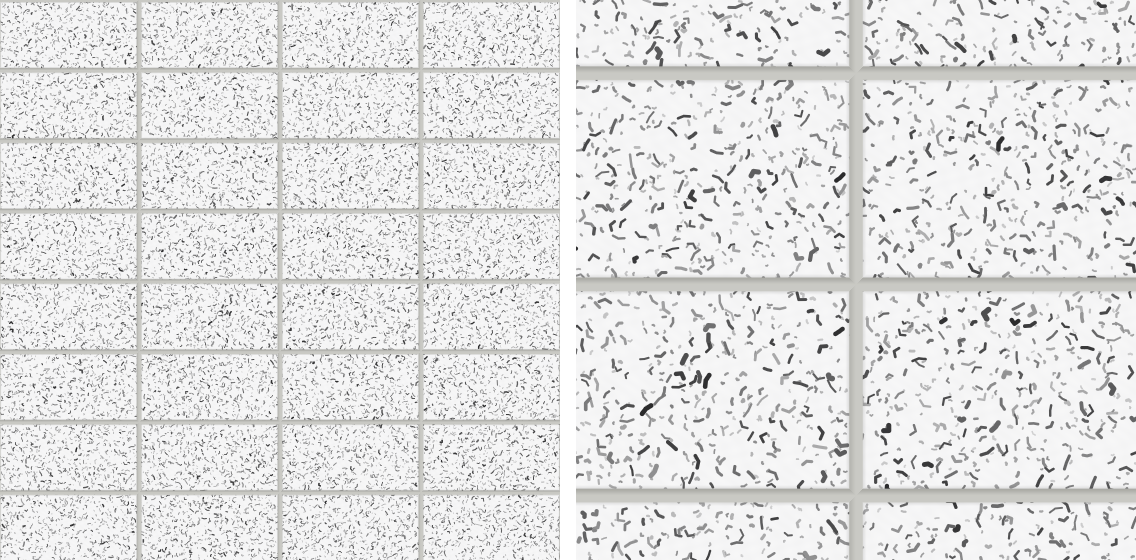
Left: the whole. Right: its middle third, enlarged.
This pattern is drawn by a WebGL 2 fragment shader. Its source:

```glsl
#version 300 es
precision highp float;
// White speckled rectangular tiles, four across and eight down, with grey grout.

uniform vec2 u_resolution;
out vec4 fragColor;

const float TAU = 6.2831853;
const vec2 TILE_PERIOD = vec2(0.2516, 0.1257);
const vec2 JOINT_ORIGIN = vec2(0.5, 0.4974);
const float JOINT_HALF = 0.0041;

const vec3 GLAZE = vec3(0.962, 0.962, 0.964);
const vec3 GROUT = vec3(0.79, 0.79, 0.768);
const vec3 GROUT_SHADE = vec3(0.66, 0.66, 0.64);
const vec3 SPECK_INK = vec3(0.12, 0.12, 0.125);

float hash(vec2 p, float seed) {
    return fract(sin(dot(p, vec2(127.1, 311.7)) + seed * 74.7) * 43758.545);
}

vec2 direction(float angle) {
    return vec2(cos(angle), sin(angle));
}

float segmentDistance(vec2 p, vec2 a, vec2 b) {
    vec2 ab = b - a;
    float t = clamp(dot(p - a, ab) / dot(ab, ab), 0.0, 1.0);
    return length(p - a - ab * t);
}

// Coverage of a shape whose signed distance is d, over one pixel
float coverage(float d, float pixel) {
    return clamp(0.5 - d / pixel, 0.0, 1.0);
}

// Scattered bent strokes, at most one per cell; lengths are in cell units
float specks(vec2 uv, float cells, float reach, float halfWidth,
             float amount, float seed, float pixel) {
    vec2 p = uv * cells;
    vec2 base = floor(p);
    float ink = 0.0;
    for (int y = -1; y <= 1; y++) {
        for (int x = -1; x <= 1; x++) {
            vec2 cell = base + vec2(x, y);
            if (hash(cell, seed) > amount) continue;
            vec2 middle = cell + vec2(hash(cell, seed + 1.0), hash(cell, seed + 2.0));
            float angle = TAU * hash(cell, seed + 3.0);
            float bend = (hash(cell, seed + 4.0) - 0.5) * 3.2;
            float arm = reach * mix(0.3, 1.0, hash(cell, seed + 5.0));
            vec2 tail = middle - direction(angle) * arm;
            vec2 head = middle + direction(angle + bend) * arm;
            float d = min(segmentDistance(p, tail, middle), segmentDistance(p, middle, head));
            // A few strokes are much heavier than the rest
            float heavy = pow(hash(cell, seed + 6.0), 8.0);
            float width = halfWidth * (0.75 + 0.5 * hash(cell, seed + 7.0) + heavy);
            float tone = mix(0.3, 0.85, hash(cell, seed + 8.0)) + 0.15 * heavy;
            ink = max(ink, tone * coverage(d - width, pixel * cells));
        }
    }
    return ink;
}

// Faint unevenness of the glaze
float glazeRipple(vec2 p) {
    return sin(p.x * 410.0 + 2.0 * sin(p.y * 230.0)) * sin(p.y * 460.0 + p.x * 170.0);
}

// Signed offset from the nearest joint centre along each axis
vec2 jointOffset(vec2 uv) {
    vec2 q = (uv - JOINT_ORIGIN) / TILE_PERIOD;
    return (fract(q + 0.5) - 0.5) * TILE_PERIOD;
}

// Grout is shaded below and to the right of each tile
vec3 groutColor(vec2 offset) {
    bool vertical = abs(offset.x) < abs(offset.y);
    float across = (vertical ? offset.x : -offset.y) / JOINT_HALF;
    float shade = 1.0 - smoothstep(-1.0, 0.1, across);
    return mix(GROUT, GROUT_SHADE, shade * (vertical ? 0.6 : 0.95));
}

void main() {
    vec2 uv = gl_FragCoord.xy / u_resolution;
    float pixel = 1.0 / min(u_resolution.x, u_resolution.y);
    vec2 offset = jointOffset(uv);
    float tileEdge = min(abs(offset.x), abs(offset.y)) - JOINT_HALF;

    // Glazed face with dark strokes and fine pale flecks
    vec3 face = GLAZE + 0.006 * glazeRipple(uv);
    float strokes = specks(uv, 100.0, 0.42, 0.075, 0.78, 1.0, pixel);
    float flecks = specks(uv, 165.0, 0.25, 0.10, 0.40, 21.0, pixel);
    face = mix(face, SPECK_INK, max(strokes, flecks * 0.6));

    // Softly rounded rim
    face *= 1.0 - 0.08 * (1.0 - smoothstep(0.0, 0.0025, tileEdge));

    vec3 color = mix(groutColor(offset), face, coverage(-tileEdge, pixel * 1.3));
    fragColor = vec4(color, 1.0);
}
```
